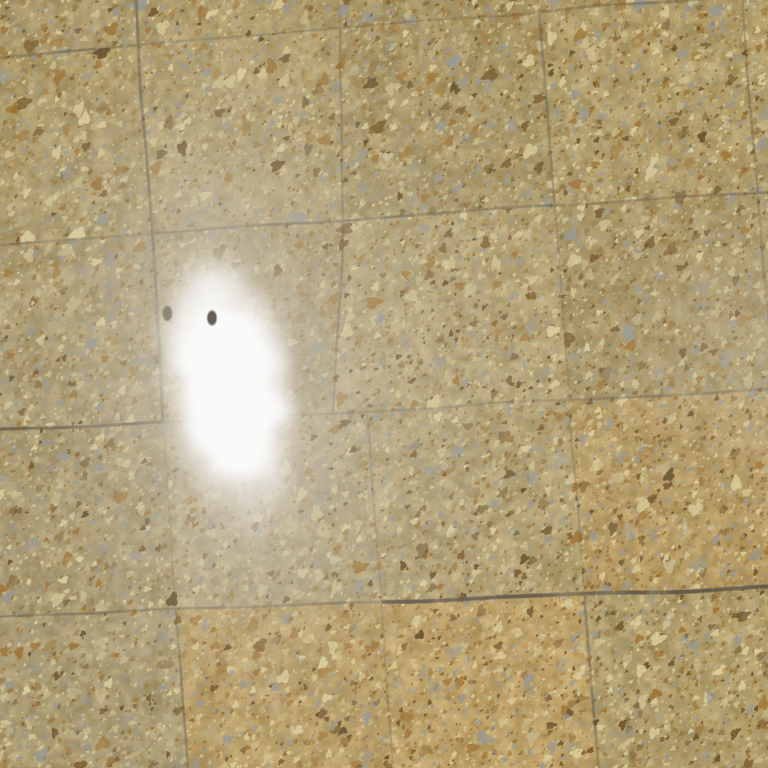
A Shadertoy shader for this texture:

```glsl
#define TILE_SIZE vec2(0.263, 0.243)
#define FIRST_JOINT vec2(0.176, 0.074)
#define JOINT_HALF_WIDTH 0.0017
#define CHIP_LAYERS 4
#define CHIP_CELLS 38.0
#define GLARE_CENTER vec2(0.298, 0.505)
#define GLARE_RADIUS vec2(0.078, 0.155)

const vec3 OLIVE = vec3(0.67, 0.59, 0.385);
const vec3 BEIGE = vec3(0.69, 0.63, 0.48);
const vec3 OCHRE = vec3(0.74, 0.62, 0.385);
const vec3 HAZE = vec3(0.80, 0.77, 0.71);
const vec3 GROUT = vec3(0.36, 0.33, 0.29);
const vec3 CREAM = vec3(0.87, 0.82, 0.62);
const vec3 SLATE = vec3(0.59, 0.59, 0.57);
const vec3 AMBER = vec3(0.62, 0.45, 0.20);
const vec3 UMBER = vec3(0.36, 0.27, 0.14);

vec4 hash4(vec2 p) {
    vec4 q = fract(p.xyxy * vec4(0.1031, 0.1030, 0.0973, 0.1099));
    q += dot(q, q.wzxy + 33.33);
    return fract((q.xxyz + q.yzzw) * q.zywx);
}

float noise(vec2 p) {
    vec2 i = floor(p), f = fract(p);
    f = f * f * (3.0 - 2.0 * f);
    return mix(mix(hash4(i).x, hash4(i + vec2(1, 0)).x, f.x),
               mix(hash4(i + vec2(0, 1)).x, hash4(i + vec2(1, 1)).x, f.x), f.y);
}

float softness() { return max(0.0014, 1.0 / iResolution.y); }

vec3 chipColor(float t, float darkShare) {
    if (t < darkShare) return mix(UMBER, AMBER, 0.5 * t / darkShare);
    if (t < darkShare + 0.17) return AMBER;
    if (t < darkShare + 0.42) return SLATE;
    return mix(BEIGE, CREAM, smoothstep(0.5, 0.9, t));
}

// One scatter of irregular stone chips, leaning along a shared diagonal
vec3 addChips(vec3 col, vec2 p, float cells, float seed, float darkShare) {
    vec2 g = p * cells, cell = floor(g);
    float soft = softness() * cells;
    for (int y = -1; y <= 1; y++)
    for (int x = -1; x <= 1; x++) {
        vec2 id = cell + vec2(x, y);
        vec4 h = hash4(id + seed * 17.3);
        vec4 k = hash4(id + seed * 31.7 + 90.0);
        vec2 d = g - id - h.xy;
        float lean = mix(0.2, 1.5, k.x), c = cos(lean), s = sin(lean);
        d = vec2(c * d.x - s * d.y, 1.5 * (s * d.x + c * d.y));
        float a = atan(d.y, d.x);
        float r = mix(0.10, 0.40, h.z * h.z);
        r *= 1.0 + 0.2 * sin(3.0 * a + h.w * 40.0) + 0.1 * sin(5.0 * a + k.y * 40.0);
        float mask = smoothstep(soft, -soft, length(d) - r);
        col = mix(col, chipColor(k.z, darkShare), mask * mix(0.3, 0.9, k.w));
    }
    return col;
}

// Skewed tile coordinates; one joint slips sideways in the upper rows
vec2 tileCoords(vec2 p) {
    p += 0.004 * (vec2(noise(p * 9.0), noise(p * 9.0 + 40.0)) - 0.5);
    float row = (p.y - FIRST_JOINT.y + 0.083 * p.x) / (TILE_SIZE.y + 0.015 * p.x);
    float nearSlip = exp(-pow((p.x - 0.45) / 0.1, 2.0));
    if (row < 2.0) p.x += 0.165 * p.y * p.y * nearSlip;
    float column = (p.x - FIRST_JOINT.x - 0.068 * p.y) / (TILE_SIZE.x + 0.004 * p.y);
    return vec2(column, row);
}

float joint(float lineDist, float strength, float wear) {
    float w = JOINT_HALF_WIDTH * (0.6 + 0.8 * strength);
    float aa = softness();
    return smoothstep(w + aa, w - aa, lineDist) * strength * (0.55 + 0.6 * wear);
}

void mainImage(out vec4 fragColor, in vec2 fragCoord) {
    vec2 p = fragCoord / iResolution.xy;
    p.y = 1.0 - p.y;
    vec2 tc = tileCoords(p), tile = floor(tc), line = round(tc);

    // Tile body: olive to beige, with a diagonal group of ochre tiles
    vec4 tint = hash4(tile + 12.0);
    float grey = exp(-3.5 * dot(p - vec2(0.25, 0.65), p - vec2(0.25, 0.65)));
    vec3 col = mix(OLIVE, BEIGE, clamp(grey + 0.3 * (tint.x - 0.5), 0.0, 1.0));
    float warm = step(abs(tile.x + 2.0 * tile.y - 6.5), 1.0);
    col = mix(col, OCHRE, 0.8 * warm);
    col *= 0.97 + 0.06 * tint.y;
    col += 0.10 * (noise(p * 120.0) - 0.5) + 0.07 * (noise(p * 45.0) - 0.5);

    // Stone chips, small ones first
    float darkShare = mix(0.09, 0.19, smoothstep(0.1, 0.8, p.x));
    for (int i = CHIP_LAYERS - 1; i >= 0; i--)
        col = addChips(col, p, CHIP_CELLS * pow(1.45, float(i)), float(i + 1), darkShare);

    // Joints: faint in places, open along the lower right and upper left
    vec2 dist = abs(tc - line) * TILE_SIZE;
    float wear = noise(p * 35.0 + 7.0);
    float down = mix(0.2, 0.5, hash4(vec2(line.x, tile.y) + 50.0).x);
    float across = mix(0.3, 0.55, hash4(vec2(tile.x, line.y) + 70.0).x);
    if (line.x == 0.0 && tile.y < 2.0) down = 0.7;
    if (line.y == 3.0 && tile.x > 0.0) across = 1.0;
    if (line.y == 2.0 && tile.x < 0.0) across = 0.75;
    float gap = max(joint(dist.x, down, wear), joint(dist.y, across, wear));
    col = mix(col, GROUT, min(gap, 0.9));

    // Reflected lamp: wide haze and a burnt-out core
    vec2 q = (p - GLARE_CENTER - vec2(0.12 * (p.y - 0.5), 0.0)) / GLARE_RADIUS;
    float r = length(q) + 0.2 * (noise(p * 30.0) - 0.5);
    float sheen = 0.65 * exp(-0.33 * r * r) + 0.22 * exp(-9.0 * dot(p - vec2(0.42, 0.45), p - vec2(0.42, 0.45)));
    sheen += 0.3 * exp(-40.0 * dot(p - vec2(1.0, 0.45), p - vec2(1.0, 0.45)));
    col = mix(col, HAZE, min(sheen, 0.75));
    col = mix(col, vec3(0.99), 0.96 * smoothstep(1.3, 0.6, r));

    // Two dark specks beside the glare
    for (int i = 0; i < 2; i++) {
        float k = float(i);
        vec2 d = (p - vec2(0.218 + 0.058 * k, 0.408 + 0.006 * k)) / vec2(0.0065, 0.010);
        col = mix(col, vec3(0.34, 0.31, 0.28), (0.55 + 0.35 * k) * smoothstep(1.2, 0.7, length(d)));
    }
    fragColor = vec4(clamp(col, 0.0, 1.0), 1.0);
}
```
